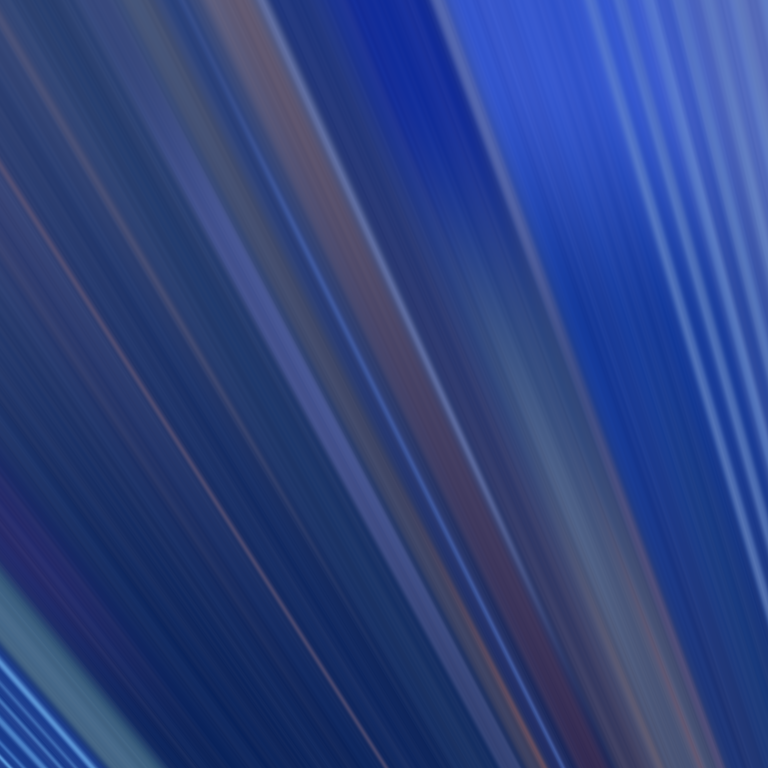
Give the GLSL for this background, as a Shadertoy shader.

```glsl
// Blurred blue light rays that fan out from a vanishing point below the canvas.
// Each pixel is projected along its ray onto the mid-height line; soft bands,
// thin ridges and layered sine streaks are then painted along that one axis.

const vec2 VANISHING_POINT = vec2(1.53, -1.604);
const float TAU = 6.2831853;

// Where the ray through p crosses the line y = 0.5.
float rayCoordinate(vec2 p) {
    float spread = (0.5 - VANISHING_POINT.y) / (p.y - VANISHING_POINT.y);
    return VANISHING_POINT.x + (p.x - VANISHING_POINT.x) * spread;
}

// Soft-edged interval mask.
float span(float u, float left, float right, float soft) {
    return smoothstep(left - soft, left + soft, u)
         * (1.0 - smoothstep(right - soft, right + soft, u));
}

// Thin glowing ray.
float ridge(float u, float centre, float width) {
    float d = (u - centre) / width;
    return exp(-d * d);
}

// Repeated narrow stripes, peaking at start + n * period.
float stripes(float u, float start, float period, float sharpness) {
    return pow(0.5 + 0.5 * cos(TAU * (u - start) / period), sharpness);
}

// Irregular streaks from layered sines, fading in and out along each ray.
float streaks(float u, float height, float frequency) {
    float sum = 0.0;
    float amplitude = 0.5;
    for (int i = 0; i < 6; i++) {
        float phase = float(i) * 2.4;
        float fade = 0.6 + 0.4 * sin(height * 5.0 + u * 29.0 + phase);
        sum += amplitude * fade * sin(u * frequency + phase + 1.7 * sin(u * frequency * 0.37));
        frequency *= 1.61;
        amplitude *= 0.86;
    }
    return sum;
}

// Left half: dusky navy, violet, teal and lavender bands.
vec3 duskBands(float u, float h) {
    vec3 col = mix(vec3(0.06, 0.15, 0.36), vec3(0.21, 0.28, 0.47), smoothstep(0.0, 1.0, h));
    col = mix(col, vec3(0.16, 0.17, 0.43), 0.8 * span(u, -0.20, -0.08, 0.04) * smoothstep(0.0, 0.3, h));
    col = mix(col, vec3(0.26, 0.26, 0.46), 0.5 * span(u, 0.10, 0.18, 0.04) * h);
    col = mix(col, vec3(0.08, 0.18, 0.41), 0.6 * span(u, 0.20, 0.25, 0.03) * (1.0 - 0.5 * h));
    col = mix(col, vec3(0.13, 0.23, 0.42), 0.6 * span(u, 0.30, 0.37, 0.03));

    // Pale teal wedge, dimmer toward its upper edge, then bright cyan threads.
    vec3 wedge = mix(vec3(0.29, 0.42, 0.54), vec3(0.22, 0.37, 0.50), smoothstep(-0.27, -0.19, u));
    col = mix(col, wedge, 0.95 * span(u, -0.295, -0.198, 0.016));
    float thread = stripes(u + 0.004 * sin(u * 70.0), -0.317, 0.029, 2.5);
    thread *= 0.65 + 0.35 * sin(u * 95.0 + 1.0);
    vec3 threads = mix(vec3(0.11, 0.24, 0.55), vec3(0.36, 0.60, 0.86), thread);
    col = mix(col, threads, 1.0 - smoothstep(-0.310, -0.285, u));

    vec3 lavender = mix(vec3(0.21, 0.27, 0.47), vec3(0.27, 0.33, 0.57), smoothstep(0.0, 0.5, h));
    lavender += 0.025 * smoothstep(0.385, 0.413, u);
    float presence = 0.95 - 0.7 * smoothstep(0.68, 0.95, h);
    return mix(col, lavender, presence * span(u, 0.377, 0.413, 0.006));
}

// Centre: olive, navy and umber bands that cool into slate and deep blue.
vec3 centreBands(vec3 col, float u, float h) {
    vec3 olive = mix(vec3(0.24, 0.25, 0.37), vec3(0.27, 0.33, 0.47), h);
    vec3 navy = mix(vec3(0.15, 0.19, 0.40), vec3(0.18, 0.27, 0.49), h);
    vec3 umber = mix(vec3(0.20, 0.17, 0.33), vec3(0.36, 0.36, 0.48), h);
    vec3 slate = mix(vec3(0.23, 0.24, 0.38), vec3(0.13, 0.22, 0.50), h);
    vec3 steel = mix(vec3(0.29, 0.33, 0.46), vec3(0.19, 0.29, 0.50), smoothstep(0.15, 0.55, h));
    steel = mix(steel, vec3(0.08, 0.18, 0.60), smoothstep(0.5, 0.9, h));
    col = mix(col, olive, span(u, 0.419, 0.458, 0.014));
    col = mix(col, navy, span(u, 0.462, 0.496, 0.012));
    col = mix(col, umber, span(u, 0.505, 0.566, 0.016));
    col = mix(col, vec3(0.40, 0.35, 0.43), 0.5 * ridge(u, 0.545, 0.014) * smoothstep(0.45, 0.85, h));
    col = mix(col, slate, span(u, 0.575, 0.650, 0.010));
    return mix(col, steel, span(u, 0.640, 0.760, 0.030));
}

// Right: vivid blue with a row of pale stripes.
vec3 royalBands(vec3 col, float u, float h) {
    vec3 royal = mix(vec3(0.12, 0.21, 0.46), vec3(0.09, 0.23, 0.60), smoothstep(0.0, 0.6, h));
    royal = mix(royal, vec3(0.21, 0.34, 0.80), smoothstep(0.55, 0.92, h));
    royal = mix(royal, vec3(0.10, 0.24, 0.48), 0.5 * ridge(u, 0.865, 0.035) * (1.0 - smoothstep(0.3, 0.65, h)));
    royal = mix(royal, vec3(0.36, 0.44, 0.71), 0.75 * smoothstep(0.94, 1.08, u));
    float stripe = stripes(u, 0.915, 0.031, 1.4) * smoothstep(0.893, 0.912, u);
    royal = mix(royal, vec3(0.44, 0.57, 0.80), 0.62 * stripe * (1.0 - 0.25 * smoothstep(0.7, 1.0, h)));
    return mix(col, royal, smoothstep(0.742, 0.780, u));
}

// Thin highlights, with warm ones strongest near the bottom.
vec3 addRidges(vec3 col, float u, float h) {
    float low = 1.0 - smoothstep(0.0, 0.45, h);
    vec3 edge = mix(vec3(0.36, 0.32, 0.48), vec3(0.40, 0.47, 0.72), smoothstep(0.2, 0.9, h));
    col = mix(col, vec3(0.39, 0.34, 0.46), 0.60 * ridge(u, 0.183, 0.005));
    col = mix(col, vec3(0.35, 0.34, 0.46), 0.45 * ridge(u, 0.282, 0.007) * smoothstep(0.1, 0.7, h));
    col = mix(col, vec3(0.26, 0.37, 0.65), 0.85 * ridge(u, 0.485, 0.005) * (1.0 - 0.6 * smoothstep(0.65, 0.95, h)));
    col = mix(col, vec3(0.38, 0.44, 0.65), 0.80 * ridge(u, 0.569, 0.006) * smoothstep(0.0, 0.45, h));
    col = mix(col, edge, 0.70 * ridge(u, 0.754, 0.008) * (1.0 - 0.4 * ridge(h, 0.5, 0.15)));
    col = mix(col, vec3(0.35, 0.43, 0.57), 0.60 * ridge(u, 0.680, 0.022) * ridge(h, 0.35, 0.25));
    col = mix(col, vec3(0.48, 0.35, 0.40), 0.70 * low * ridge(u, 0.453, 0.006));
    col = mix(col, vec3(0.42, 0.37, 0.43), 0.60 * low * ridge(u, 0.650, 0.008));
    return mix(col, vec3(0.42, 0.34, 0.44), 0.60 * low * ridge(u, 0.720, 0.007));
}

void mainImage(out vec4 fragColor, in vec2 fragCoord) {
    vec2 p = fragCoord / iResolution.xy;
    float u = rayCoordinate(p);
    vec3 col = duskBands(u, p.y);
    col = centreBands(col, u, p.y);
    col = royalBands(col, u, p.y);
    col = addRidges(col, u, p.y);
    col += vec3(0.019, 0.019, 0.018) * streaks(u, p.y, 91.0);
    col += vec3(0.014, 0.003, -0.008) * streaks(u + 3.1, p.y, 53.0);
    fragColor = vec4(clamp(col, 0.0, 1.0), 1.0);
}
```
